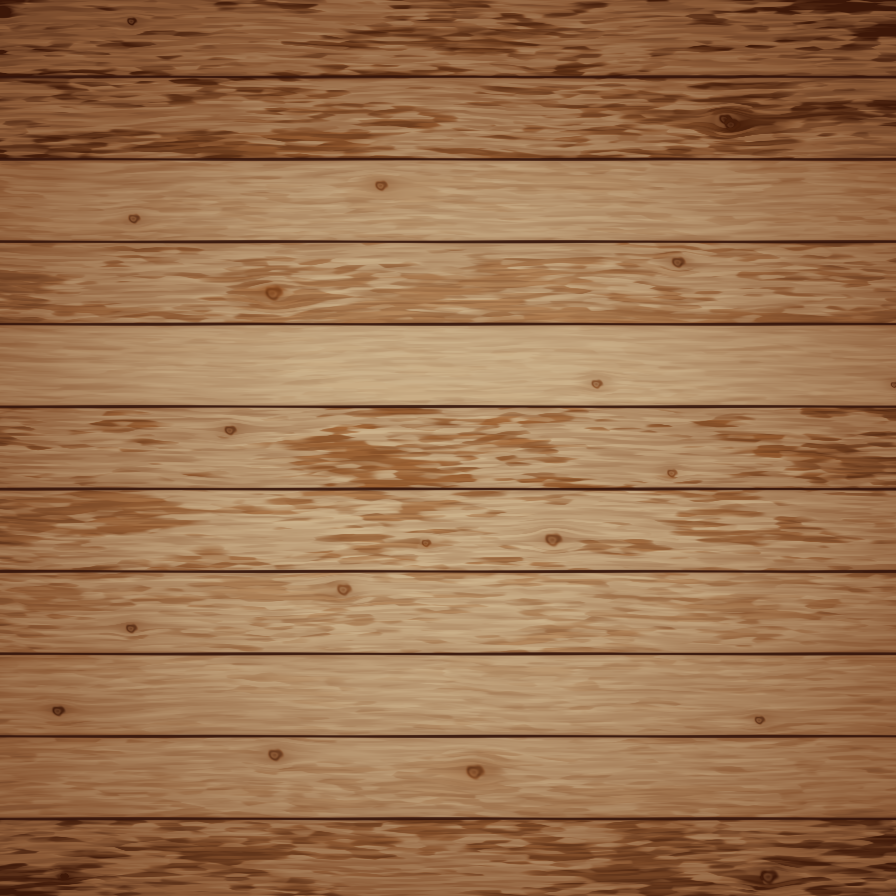
Write a WebGL 2 fragment shader that draws this texture.

```glsl
#version 300 es
precision highp float;

uniform vec2 u_resolution;
out vec4 outColor;

// Plank layout, in canvas units
const float PLANK_HEIGHT = 0.092;
const float FIRST_SEAM = 0.0862;
const float SEAM_WIDTH = 0.0024;
const float BEVEL_WIDTH = 0.0035;

// Weathering of each plank, bottom to top
const float WEAR[11] = float[11](0.85, 0.3, 0.25, 0.5, 0.75, 0.95, 0.12, 0.62, 0.25, 0.95, 1.0);

// Tone and colour
const float BASE_TONE = 1.1;
const float VIGNETTE_STRENGTH = 0.62;
const float WEAR_STRENGTH = 0.62;
const float FIBRE_STRENGTH = 0.2;
const float RING_STRENGTH = 0.045;
const float KNOT_SIZE = 0.0075;
const vec3 DARK_WOOD = vec3(0.28, 0.13, 0.06);
const vec3 MID_WOOD = vec3(0.55, 0.355, 0.215);
const vec3 PALE_WOOD = vec3(0.75, 0.63, 0.48);
const vec3 AMBER_STAIN = vec3(0.64, 0.34, 0.10);
const vec3 SEAM_COLOR = vec3(0.20, 0.075, 0.04);

float hash(vec2 p) {
    vec3 q = fract(p.xyx * vec3(0.1031, 0.1030, 0.0973));
    q += dot(q, q.yzx + 33.33);
    return fract((q.x + q.y) * q.z);
}

// Cellular noise with blended cell values, 0 to 1
float cells(vec2 p) {
    vec2 home = floor(p);
    float sum = 0.0, total = 0.0;
    for (int j = -1; j <= 1; j++) {
        for (int i = -1; i <= 1; i++) {
            vec2 cell = home + vec2(i, j);
            vec2 site = cell + vec2(hash(cell + 17.3), hash(cell + 71.9));
            vec2 d = site - p;
            float weight = exp(-9.0 * dot(d, d));
            sum += weight * hash(cell);
            total += weight;
        }
    }
    return sum / max(total, 1e-5);
}

// Bends the grain around one knot; returns its darkness
float knot(inout vec2 grain, vec2 offset, float size) {
    vec2 d = offset / size;
    float reach = exp(-dot(d * vec2(0.25, 0.42), d * vec2(0.25, 0.42)));
    grain.y -= offset.y * 0.75 * reach;
    float r = length(d * vec2(0.85, 1.1)) + 0.12 * sin(3.0 * d.x + 2.0 * d.y);
    float rim = exp(-9.0 * (r - 0.85) * (r - 0.85));
    return 0.45 * rim + 0.3 * exp(-5.0 * r * r) + 0.12 * reach;
}

// Layered sines make the slow bends of the growth rings
float growthRings(vec2 p, float seed) {
    float bend = 2.6 * sin(p.x * 5.0 + seed) + 1.3 * sin(p.x * 13.0 - seed * 2.0)
               + 0.5 * sin(p.x * 37.0 + p.y * 60.0);
    return sin(p.y * 430.0 + bend) + 0.5 * sin(p.y * 790.0 + bend * 1.7 + seed);
}

vec3 woodRamp(float tone) {
    return tone < 0.5 ? mix(DARK_WOOD, MID_WOOD, tone * 2.0)
                      : mix(MID_WOOD, PALE_WOOD, tone * 2.0 - 1.0);
}

void main() {
    vec2 uv = gl_FragCoord.xy / u_resolution;
    float pixel = 1.0 / u_resolution.y;

    // Plank index and position within it
    float row = (uv.y - FIRST_SEAM) / PLANK_HEIGHT + 1.0;
    float plank = clamp(floor(row), 0.0, 10.0);
    float local = (row - plank) * PLANK_HEIGHT;
    float wear = WEAR[int(plank)];
    float seed = hash(vec2(plank, 4.7)) * 20.0;

    // Knots scattered along the plank
    vec2 grain = uv;
    float knots = 0.0;
    for (int k = 0; k < 2; k++) {
        float id = float(k);
        vec2 center = vec2(hash(vec2(plank + 3.1, id + 8.2)),
                           PLANK_HEIGHT * mix(0.18, 0.82, hash(vec2(plank + 9.4, id + 2.6))));
        float size = KNOT_SIZE * mix(0.35, 1.0, hash(vec2(plank + 5.8, id)));
        knots += knot(grain, vec2(uv.x, local) - center, size);
    }
    grain.y += 0.0025 * sin(grain.x * 8.0 + seed) + 0.001 * sin(grain.x * 27.0 - seed);
    grain += vec2(seed, plank * 0.37);

    // Grain at four scales, stretched along the plank
    float patches = cells(grain * vec2(6.0, 32.0));
    float streaks = cells(grain * vec2(15.0, 170.0));
    float flakes = cells(grain * vec2(42.0, 250.0) + 31.0);
    float fibres = cells(grain * vec2(24.0, 420.0) + 57.0);
    float rings = growthRings(grain, seed);

    // Worn areas darken towards the canvas rim
    float vignette = smoothstep(0.1, 0.8, length((uv - vec2(0.5, 0.48)) * vec2(0.98, 1.04)));
    float worn = smoothstep(0.43, 0.72, 0.38 * patches + 0.34 * streaks + 0.28 * flakes) * wear;
    float tone = BASE_TONE - VIGNETTE_STRENGTH * vignette - 0.1 * wear;
    tone -= WEAR_STRENGTH * worn * mix(0.75, 1.0, vignette);
    tone += FIBRE_STRENGTH * (fibres - 0.5) * mix(0.45, 1.1, wear);
    tone += 0.12 * (patches - 0.5) + 0.1 * (streaks - 0.5);
    tone += RING_STRENGTH * rings * mix(0.4, 1.0, flakes);
    tone += 0.06 * (hash(vec2(plank, 12.5)) - 0.5) - knots;

    // Seam with soft shaded edges
    float seamDistance = min(local, PLANK_HEIGHT - local);
    tone -= 0.2 * exp(-seamDistance / BEVEL_WIDTH);
    vec3 color = woodRamp(clamp(tone, -0.1, 1.12));
    float amber = clamp(worn * 0.75 + knots * 0.6, 0.0, 1.0) * (1.0 - vignette);
    color = mix(color, AMBER_STAIN * mix(0.8, 1.1, fibres), 0.55 * amber);
    float halfSeam = SEAM_WIDTH * (0.5 + 0.12 * sin(uv.x * 19.0 + plank * 5.0));
    float seam = 1.0 - smoothstep(halfSeam - pixel * 0.5, halfSeam + pixel, seamDistance);
    color = mix(color, SEAM_COLOR, 0.9 * seam);

    outColor = vec4(clamp(color, 0.0, 1.0), 1.0);
}
```
